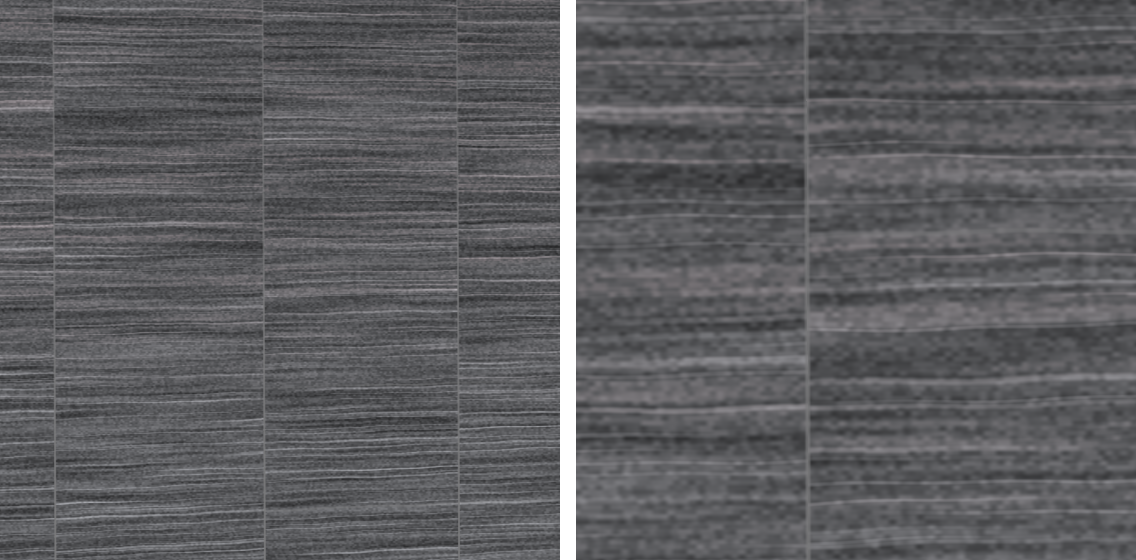
Left: the whole. Right: its middle third, enlarged.
Give the GLSL for this texture, as a Shadertoy shader.

```glsl
// Dark grey wall tiles in tall columns, covered in fine horizontal brushed streaks.
// Streaks are stretched value noise whose rows slide sideways independently, topped
// by thin pale scratches, one per row; each column has its own seed and pale joints.

const float FIRST_JOINT = 0.097;               // x of the leftmost joint
const vec2  COLUMN_RATE = vec2(2.566, 0.289);  // columns per unit, and its growth
const float JOINT_LEAN  = 0.004;
const float JOINT_WIDTH = 0.0036;
const float SEAM_START  = 0.089;               // y of the lowest horizontal seam
const float TILE_HEIGHT = 0.219;
const float SEAM_WIDTH  = 0.0034;
const float SLOPE_LOW   = 0.045;               // streak tilt at the bottom edge
const float SLOPE_HIGH  = -0.016;              // streak tilt at the top edge
const float BASE_TONE   = 0.349;
const float BROAD = 0.035;                     // strength of each streak layer
const float STRAND = 0.075;
const float THREAD = 0.17;
const float SCRATCH = 0.14;
const float GRAIN = 0.125;
const float SCRATCH_WIDTH = 0.0068;
const vec3  COOL_TINT   = vec3(0.984, 0.993, 1.024);
const vec3  ROSE_TINT   = vec3(1.035, 0.975, 1.005);
const vec3  JOINT_COLOR = vec3(0.48, 0.48, 0.485);

float hash(vec2 p) {
    vec3 q = fract(vec3(p.xyx) * vec3(0.1031, 0.1030, 0.0973));
    q += dot(q, q.yzx + 33.33);
    return fract((q.x + q.y) * q.z);
}

// One row of smooth noise along x, shifted at random
float rowNoise(float x, float row, float seed) {
    float key = row + seed * 57.0;
    x += 40.0 + 17.0 * hash(vec2(key, 3.7));
    float cell = floor(x);
    float t = smoothstep(0.0, 1.0, x - cell);
    return mix(hash(vec2(cell, key)), hash(vec2(cell + 1.0, key)), t);
}

// Long streaks: neighbouring rows blended along y
float streaks(vec2 p, float seed) {
    float row = floor(p.y);
    float t = smoothstep(0.0, 1.0, p.y - row);
    return mix(rowNoise(p.x, row, seed), rowNoise(p.x, row + 1.0, seed), t);
}

// Thin separate lines: one per row, wandering in height and fading along x
float scratches(vec2 p, float width, float seed) {
    float row = floor(p.y);
    float wander = 0.3 * hash(vec2(row, seed)) + 0.15 * rowNoise(p.x, row, seed + 7.0);
    float dist = abs(p.y - row - 0.275 - wander);
    float reach = 0.5 * width * mix(0.65, 1.0, hash(vec2(row + 9.0, seed)));
    float strength = smoothstep(0.40, 0.85, rowNoise(p.x, row, seed + 3.0));
    return strength * (1.0 - smoothstep(0.1 * reach, reach, dist));
}

// Soft coverage of a line of the given width
float lineMask(float dist, float width, float pixel) {
    float reach = 0.5 * width + 0.5 * pixel;
    return 1.0 - smoothstep(0.15 * reach, 1.15 * reach, abs(dist));
}

void mainImage(out vec4 fragColor, in vec2 fragCoord) {
    vec2 uv = fragCoord / iResolution.xy;
    float pixel = 1.0 / min(iResolution.x, iResolution.y);

    // Columns narrow slightly towards the right
    float d = uv.x - FIRST_JOINT + JOINT_LEAN * (uv.y - 0.5);
    float u = d * (COLUMN_RATE.x + COLUMN_RATE.y * d);
    float rate = COLUMN_RATE.x + 2.0 * COLUMN_RATE.y * d;
    float jointDist = (u - round(u)) / rate;
    float seed = 5.0 + floor(u);

    // Tilted streak height with a gentle waviness per column
    float v = uv.y - mix(SLOPE_LOW, SLOPE_HIGH, uv.y) * (uv.x - 0.5);
    float y = v + 0.0009 * sin(uv.x * 23.0 + seed * 2.1 + v * 31.0)
                + 0.0005 * sin(uv.x * 61.0 + seed + v * 83.0);

    // Layered streaks: broad bands, strands, fine threads
    float broad  = streaks(vec2(uv.x * 2.5, y * 30.0), seed) - 0.5;
    float strand = streaks(vec2(uv.x * 4.0, y * 95.0), seed + 31.0) - 0.5;
    float thread = streaks(vec2(uv.x * 6.0, y * 215.0), seed + 67.0) - 0.5;
    float tone = BASE_TONE + BROAD * broad + STRAND * strand + THREAD * thread;

    // Thin pale scratches and narrow dark gaps, stronger near the bottom
    float contrast = mix(1.15, 0.92, uv.y);
    float longPale = scratches(vec2(uv.x * 3.2, y * 74.0), SCRATCH_WIDTH * 74.0, seed + 101.0);
    float finePale = scratches(vec2(uv.x * 4.5, y * 118.0), SCRATCH_WIDTH * 74.0, seed + 113.0);
    float dark = smoothstep(0.62, 0.95, streaks(vec2(uv.x * 4.0, y * 130.0), seed + 139.0));
    tone += contrast * (SCRATCH * longPale + 0.65 * SCRATCH * finePale - 0.05 * dark);

    // Woven grain
    tone += GRAIN * (streaks(uv * vec2(230.0, 340.0), 211.0) - 0.5);

    // Rose cast on the light streaks higher up, cool cast elsewhere
    float rose = smoothstep(0.15, 0.7, uv.y) * smoothstep(0.33, 0.45, tone)
        * streaks(vec2(uv.x * 3.0, y * 60.0), seed + 173.0);
    vec3 color = tone * mix(COOL_TINT, ROSE_TINT, rose);

    // Seams broken up like streaks, clearer towards the right
    float r = (y - SEAM_START) / TILE_HEIGHT;
    float seamDist = (r - round(r)) * TILE_HEIGHT;
    float seamStrength = mix(0.1, 0.5, smoothstep(0.4, 0.55, uv.x))
        * (0.4 + 0.6 * rowNoise(uv.x * 5.0, round(r), seed + 191.0));
    color = mix(color, JOINT_COLOR, seamStrength * lineMask(seamDist, SEAM_WIDTH, pixel));

    // Joints, clearer near the bottom
    float jointStrength = mix(0.9, 0.5, uv.y);
    color = mix(color, JOINT_COLOR, jointStrength * lineMask(jointDist, JOINT_WIDTH, pixel));

    // Slight falloff towards the upper right
    color *= 1.0 - 0.07 * smoothstep(0.5, 1.0, uv.y) * uv.x;
    fragColor = vec4(color, 1.0);
}
```
